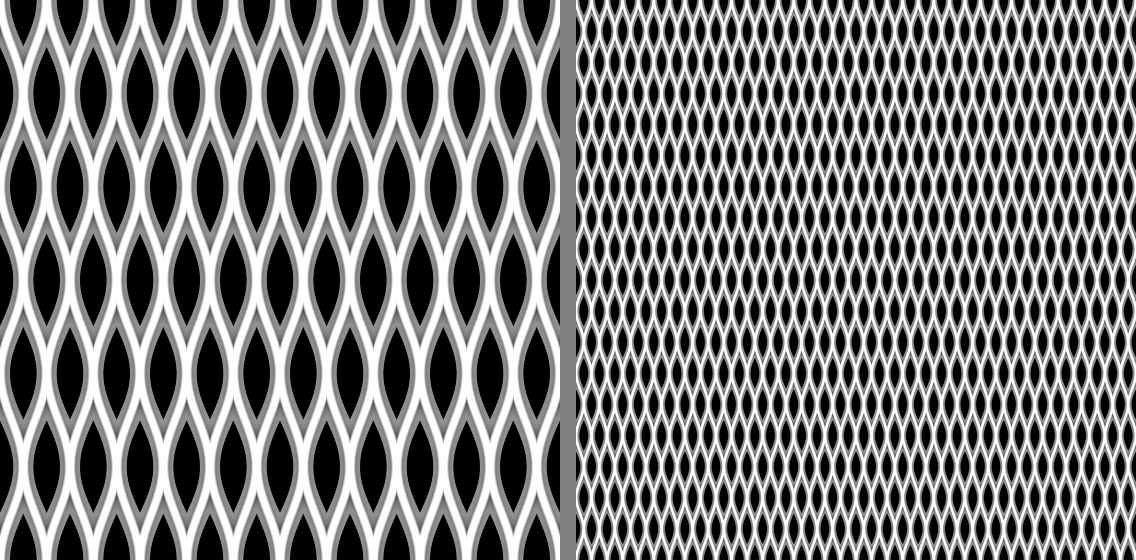
Left: one tile. Right: repeated 3 by 3.
A Shadertoy shader for this texture map:

```glsl
// Seamless mesh of white wavy strands around staggered almond-shaped openings
#define COLUMNS 12.0       // openings across
#define ROWS 3.0           // pairs of staggered rows down
#define HOLE_MEAN 0.148    // mean half-width of a hole, in column pitches
#define STRAND_SWING 0.242 // sideways swing of a strand
#define CORE_WIDTH 0.285   // half-width of the black core
#define CORE_HEIGHT 0.99   // half-height of the black core
#define WALL_GRAY 0.57
#define STRAND_WHITE 0.995
#define SHADOW 0.14        // darkening of the wall beside a strand
#define SHADOW_REACH 0.035
#define STREAKS 0.025      // faint grain on the wall

const float PI = 3.14159265;
const float ROW_PERIOD = 4.0; // height of a row pair, in column pitches

float hash(float n) {
    return fract(sin(n * 12.9898) * 43758.547);
}

float noise(float x) {
    float i = floor(x), f = fract(x);
    return mix(hash(i), hash(i + 1.0), f * f * (3.0 - 2.0 * f));
}

// Position relative to the nearest opening of one lattice
vec2 cellPosition(vec2 p, vec2 center) {
    vec2 period = vec2(1.0, ROW_PERIOD);
    vec2 q = p - center;
    return q - period * floor(q / period + 0.5);
}

float holeHalfWidth(float y) {
    return HOLE_MEAN + STRAND_SWING * cos(0.5 * PI * y);
}

// Approximate signed distance to the wavy hole outline, negative inside
float holeDistance(vec2 q) {
    float slope = 0.5 * PI * STRAND_SWING * sin(0.5 * PI * q.y);
    return (abs(q.x) - holeHalfWidth(q.y)) / sqrt(1.0 + slope * slope);
}

// Approximate signed distance to the black almond core
float coreDistance(vec2 q) {
    float angle = min(0.5 * PI * abs(q.y) / CORE_HEIGHT, PI);
    float slope = 0.5 * PI * CORE_WIDTH / CORE_HEIGHT * sin(angle);
    return (abs(q.x) - CORE_WIDTH * cos(angle)) / sqrt(1.0 + slope * slope);
}

// Gray inner wall, darkest where the two strands close in
float wallShade(vec2 q) {
    float w = holeHalfWidth(q.y);
    vec2 sides = max(vec2(w - q.x, w + q.x), 0.0);
    vec2 contact = exp(-sides / SHADOW_REACH);
    float tip = smoothstep(1.0, 1.4, abs(q.y));
    float grain = noise(q.y * 14.0 + abs(q.x) * 9.0 + 60.0) - 0.5;
    return WALL_GRAY - SHADOW * (contact.x + contact.y) - 0.12 * tip + STREAKS * grain;
}

void mainImage(out vec4 fragColor, in vec2 fragCoord) {
    vec2 p = fragCoord / iResolution.xy * vec2(COLUMNS, ROW_PERIOD * ROWS);
    float pixel = COLUMNS / iResolution.x;

    // Nearest opening of the two staggered lattices
    vec2 a = cellPosition(p, vec2(0.5, 0.0));
    vec2 b = cellPosition(p, vec2(0.0, 0.5 * ROW_PERIOD));
    float distA = holeDistance(a), distB = holeDistance(b);
    vec2 q = distA < distB ? a : b;
    float edge = min(distA, distB);

    // Wall, then black core, then soft-edged strand
    float shade = wallShade(q);
    shade *= smoothstep(-0.6 * pixel, 0.6 * pixel, coreDistance(q));
    shade = mix(shade, STRAND_WHITE, smoothstep(-0.025, 0.041, edge));

    fragColor = vec4(vec3(shade), 1.0);
}
```
